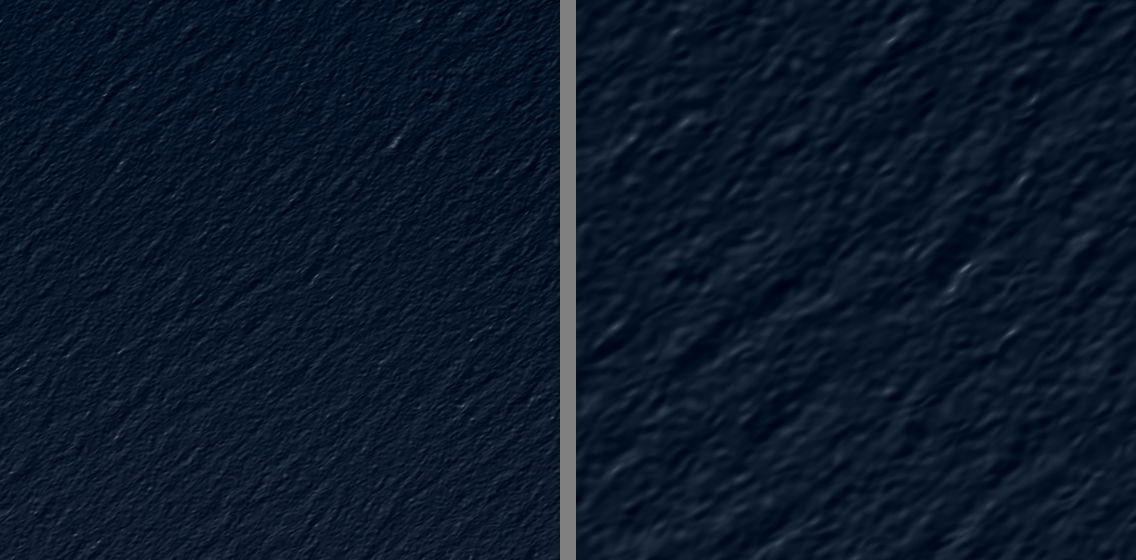
Left: the whole. Right: its middle third, enlarged.
Give the GLSL for this texture, as a Shadertoy shader.

```glsl
// Dark navy grained leather with fine diagonal wrinkles, lit from the upper left.

#define WRINKLE_ANGLE 0.76              // radians above horizontal
#define GRAIN_ANGLE   0.56
#define WRINKLE_CELLS vec2(19.0, 64.0)  // cells per canvas: along, across
#define CREASE_CELLS  vec2(46.0, 108.0)
#define GRAIN_CELLS   vec2(125.0, 190.0)
#define WARP_AMOUNT   0.0030
#define CONTRAST      0.030
#define SKEW          0.0025            // widens lights, compresses darks
#define TOP_COLOR     vec3(0.026, 0.080, 0.155)
#define BOTTOM_COLOR  vec3(0.062, 0.110, 0.176)
#define FLECK_COLOR   vec3(0.100, 0.105, 0.100)

vec3 hash32(vec2 cell)
{
    vec3 h = fract(cell.xyx * vec3(0.1031, 0.1030, 0.0973));
    h += dot(h, h.yxz + 33.33);
    return fract((h.xxy + h.yzz) * h.zyx);
}

// Cellular relief: slope across the grain of smooth bumps and dents,
// one placed at random in every cell.
float cellSlope(vec2 p)
{
    vec2 cell = floor(p);
    float slope = 0.0;
    for (int j = -1; j <= 1; j++)
    for (int i = -1; i <= 1; i++)
    {
        vec2 neighbour = cell + vec2(i, j);
        vec3 rnd = hash32(neighbour);
        vec2 d = p - neighbour - rnd.xy;
        float falloff = max(1.0 - dot(d, d), 0.0);
        slope += (2.0 * rnd.z - 1.0) * 6.0 * d.y * falloff * falloff;
    }
    return slope;
}

// Coordinates along (x) and across (y) a direction.
vec2 alignTo(vec2 p, float angle)
{
    float c = cos(angle), s = sin(angle);
    return vec2(c * p.x + s * p.y, c * p.y - s * p.x);
}

void mainImage(out vec4 fragColor, in vec2 fragCoord)
{
    vec2 uv = fragCoord / iResolution.y;

    // Bend the wrinkles so they wander and break up
    vec2 along = alignTo(uv, WRINKLE_ANGLE) + 3.0;
    along.y += WARP_AMOUNT * cellSlope(along * vec2(24.0, 19.0));
    along.y += 0.006 * sin(7.0 * along.x + 4.0 * along.y)
             + 0.004 * sin(11.0 * along.x - 9.0 * along.y);
    vec2 grain = alignTo(uv, GRAIN_ANGLE) + 5.0;
    grain.y += 0.4 * WARP_AMOUNT * cellSlope(grain * 48.0);

    // Long wrinkles, short creases and fine grain
    float patches = 1.0 + 0.15 * cellSlope(along * vec2(4.0, 7.0) + 40.0);
    float wrinkles = 0.60 * patches * cellSlope(along * WRINKLE_CELLS);
    float creases = 0.62 * cellSlope(along * CREASE_CELLS + 17.0);
    float pores = 0.98 * cellSlope(grain * GRAIN_CELLS);
    float relief = wrinkles + creases + pores;

    // Background fades from deep blue to greyer navy, darker at the right
    vec3 color = mix(BOTTOM_COLOR, TOP_COLOR, smoothstep(-0.1, 1.0, uv.y));
    color -= 0.006 * smoothstep(0.6, 1.0, uv.x);

    // Relief light with rare pale flecks on the steepest ridges
    color += CONTRAST * relief + SKEW * (relief * relief - 1.0);
    color += FLECK_COLOR * smoothstep(3.2, 4.6, relief);

    fragColor = vec4(clamp(color, 0.0, 1.0), 1.0);
}
```
